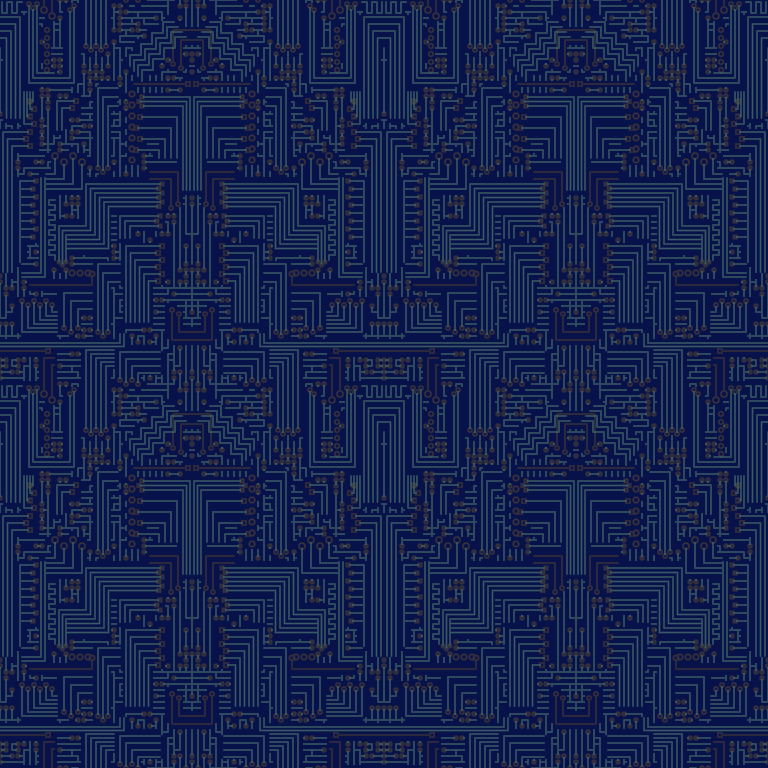
Give the GLSL for this pattern, as a Shadertoy shader.

```glsl
// Circuit board: two by two mirrored tiles of thin teal traces and copper pads on navy.
// Loops draw bundles of nested L-shaped traces as distances to segments, and a hashed
// lattice routes small traces through the gaps; tiles fold sideways and wrap vertically.

vec2 p; // position in the folded tile, 384 units high, y pointing down

// Absolute offset from a point, wrapping vertically
vec2 offsetTo(vec2 c) {
    vec2 d = p - c;
    d.y -= 384.0 * round(d.y / 384.0);
    return abs(d);
}

float segment(vec2 a, vec2 b) {
    return length(max(offsetTo(0.5 * (a + b)) - 0.5 * abs(a - b), 0.0));
}

// Row of ring pads
float pads(int n, vec2 start, vec2 stride, float r) {
    float d = 1e3;
    for (int i = 0; i < n; i++)
        d = min(d, abs(length(offsetTo(start + float(i) * stride)) - r));
    return d;
}

// Nested traces: vertical from path.xy, then horizontal to path.zw.
// gap is the spacing of columns and rows. Pads: r > 0 round at the
// vertical end, r < 0 square at the horizontal end.
// Returns the distances to traces (x) and pads (y).
vec2 bus(int n, vec4 path, vec2 gap, float r) {
    vec2 d = vec2(1e3);
    for (int i = 0; i < n; i++) {
        vec4 e = path + float(i) * vec4(gap.x, 0, 0, gap.y);
        float stagger = 2.0 * r * float(i & 1);
        if (r > 0.0) e.y += stagger; else e.z += stagger;
        float line = min(segment(e.xy, e.xw), segment(e.xw, e.zw));
        if (r != 0.0) {
            vec2 o = offsetTo(r > 0.0 ? e.xy : e.zw);
            float size = r > 0.0 ? length(o) : max(o.x, o.y);
            line = max(line, abs(r) - size);
            d.y = min(d.y, abs(size - abs(r)));
        }
        d.x = min(d.x, line);
    }
    return d;
}

// Square wave
vec2 meander(int n, vec2 start, vec2 along, vec2 across) {
    float d = 1e3;
    for (int i = 0; i < n; i++) {
        vec2 c = start + float(i) * along;
        d = min(d, segment(c, c + across));
        c += across * float(i & 1);
        d = min(d, segment(c, c + along));
    }
    return vec2(d, 1e3);
}

// Main traces (x) and copper (y)
vec2 board() {
    // Column on the tile edge
    vec2 d = bus(4, vec4(20, 118, 0, 17), vec2(-4.5, 7), 0.0);
    d = min(d, bus(3, vec4(3, 272, 30, 132), vec2(4.5, 7), -2.0));
    d = min(d, bus(4, vec4(24, 92, 34, 124), vec2(3, -7.5), -2.0));
    d = min(d, bus(8, vec4(20, 262, 36, 181), vec2(0, 8), -1.6));
    d = min(d, meander(4, vec2(2, 13), vec2(5, 0), vec2(0, -11)));
    // Cups, hooks and squiggles beside it
    d = min(d, bus(3, vec4(29, 4, 54, 83), vec2(4, -5), 2.0));
    d = min(d, bus(2, vec4(74, 6, 54, 83), vec2(-4, -5), 2.0));
    d = min(d, bus(2, vec4(57, 130, 76, 101), vec2(5, 7), -2.0));
    d = min(d, bus(4, vec4(55, 156, 46, 174), vec2(9, 5), 3.0));
    d = min(d, bus(2, vec4(41, 178, 22, 273), vec2(4, 4), 0.0));
    d = min(d, meander(12, vec2(49, 200), vec2(0, 5), vec2(6, 0)));
    // Upper verticals and stepped arch
    d = min(d, bus(5, vec4(86, 46, 114, -34), vec2(5, 4), 2.0));
    d = min(d, bus(3, vec4(98, 168, 118, 88), vec2(5, 9), 2.0));
    for (int k = 0; k < 16; k++) {
        vec2 a = vec2(130, 66) + vec2(11, -11) * float(k / 4) + vec2(4, 5) * float(k % 4);
        d = min(d, bus(1, vec4(a, a + vec2(11, -11)), vec2(0), 0.0));
    }
    // Central T and its side rows
    d = min(d, bus(3, vec4(190, 190, 142, 97), vec2(-3.5, 4.5), -1.6));
    d = min(d, bus(4, vec4(177, 158, 140, 117), vec2(-6, 11), -2.0));
    // Middle bundle
    d = min(d, bus(6, vec4(86, 218, 162, 184), vec2(4.5, 4.5), -1.6));
    d = min(d, bus(6, vec4(86, 218, 66, 226), vec2(4.5, 4.5), 0.0));
    d = min(d, bus(3, vec4(59, 262, 66, 226), vec2(3.5, 4.5), 1.6));
    d = min(d, bus(3, vec4(120, 238, 160, 216), vec2(5, 5), -1.6));
    // Lower arch, chip and rail
    d = min(d, bus(6, vec4(126, 322, 162, 246), vec2(4.5, 7), -2.0));
    d = min(d, bus(3, vec4(98, 332, 120, 264), vec2(5, 9), 2.0));
    d = min(d, bus(3, vec4(64, 328, 92, 293), vec2(7, 8), 2.0));
    d = min(d, bus(6, vec4(22, 301, 57, 332), vec2(6, -4), 2.0));
    d = min(d, bus(2, vec4(120, 334, 0, 343), vec2(4, 3.5), 0.0));
    d = min(d, bus(4, vec4(120, 380, 160, 352), vec2(6, 7), 2.0));
    // Copper traces and loose pads
    vec2 c = bus(2, vec4(173, 64, 192, 30), vec2(8, 10), 2.0);
    c = min(c, bus(1, vec4(134, 84, 188, 84), vec2(0), -2.0));
    c = min(c, bus(2, vec4(178, 204, 150, 172), vec2(-7, 7), 2.0));
    c = min(c, bus(2, vec4(172, 310, 192, 340), vec2(7, -8), 2.0));
    c = min(c, bus(1, vec4(92, 274, 30, 285), vec2(0), 2.5));
    c = min(c, bus(2, vec4(44, 10, 54, -26), vec2(8, 7), 3.0));
    c = min(c, bus(1, vec4(0, 351, 48, 351), vec2(0), -2.0));
    c.x = min(c.x, pads(7, vec2(132, 94), vec2(0, 11), 2.7));
    c.x = min(c.x, pads(6, vec2(47, 30), vec2(0, 8), 2.2));
    c.x = min(c.x, pads(3, vec2(72, 273), vec2(8, 0), 2.7));
    return vec2(d.x, min(d.y, min(c.x, c.y)));
}

float hash(vec2 c) {
    vec3 q = fract(c.xyx * vec3(0.1031, 0.103, 0.0973));
    q += dot(q, q.yzx + 33.33);
    return fract((q.x + q.y) * q.z);
}

// Whether a lattice node joins its right or lower neighbour
float link(vec2 node, bool down) {
    node.y = mod(node.y, 64.0);
    bool vertical = hash(floor(node / vec2(4, 8)) + 70.0) < 0.6;
    return step(hash(node + (down ? 19.5 : 0.0)), vertical == down ? 0.8 : 0.13);
}

float arm(vec2 d, float on) {
    return on > 0.5 ? length(vec2(max(-d.x, 0.0), d.y)) : 1e3;
}

// Small traces with a ring on every loose end
vec2 filler(vec2 node) {
    vec2 d = p - node * 6.0;
    vec4 l = vec4(link(node, false), link(node - vec2(1, 0), false),
                  link(node, true), link(node - vec2(0, 1), true));
    float line = min(min(arm(d, l.x), arm(-d, l.y)), min(arm(d.yx, l.z), arm(-d.yx, l.w)));
    if (dot(l, vec4(1)) != 1.0) return vec2(line, 1e3);
    return vec2(max(line, 1.8 - length(d)), abs(length(d) - 1.8));
}

// Share of a filter footprint covered by a line
float coverage(float d, float halfWidth, float blur) {
    return max(min(d + 0.5 * blur, halfWidth) - max(d - 0.5 * blur, -halfWidth), 0.0) / blur;
}

void mainImage(out vec4 fragColor, in vec2 fragCoord) {
    vec2 uv = fragCoord / iResolution.xy;
    p = mod(vec2(uv.x, 1.0 - uv.y) * 768.0, 384.0);
    p.x = 192.0 - abs(192.0 - p.x);
    vec2 d = board();

    // Route the filler only through nodes clear of the main traces
    vec2 here = p, node = round(p / 6.0);
    p = node * 6.0;
    vec2 room = board();
    p = here;
    if (min(room.x, room.y) > 4.0) d = min(d, filler(node));

    float blur = 1.6 * 768.0 / iResolution.y;
    vec3 color = vec3(0.03, 0.07, 0.29);
    color = mix(color, vec3(0.25, 0.21, 0.22), coverage(d.y, 0.75, blur));
    color = mix(color, vec3(0.31, 0.48, 0.44), coverage(d.x, 0.55, blur));
    fragColor = vec4(color, 1.0);
}
```
